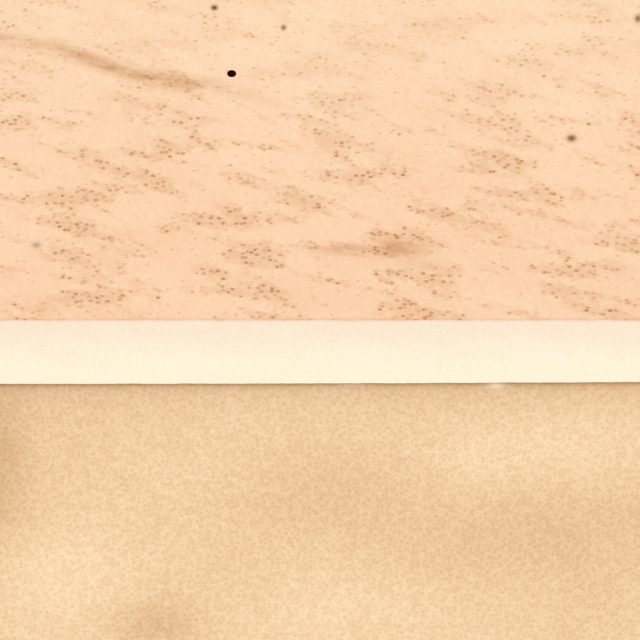
Give the GLSL for this texture, as a three.js fragment shader.

```glsl
// Aged peach paper above a pale cream strip, with grainy tan card below.
varying vec2 vUv;

vec2 hash2(vec2 p) {
  return fract(sin(vec2(dot(p, vec2(127.1, 311.7)), dot(p, vec2(269.5, 183.3)))) * 4375.85);
}

// Cellular noise: x = distance to the nearest point, y = random value of that point
vec2 cells(vec2 p) {
  vec2 home = floor(p);
  vec2 nearest = vec2(9.0, 0.0);
  for (int j = -1; j <= 1; j++) {
    for (int i = -1; i <= 1; i++) {
      vec2 cell = home + vec2(float(i), float(j));
      vec2 h = hash2(cell);
      float d = length(cell + h - p);
      if (d < nearest.x) nearest = vec2(d, fract(h.x * 7.3 + h.y * 3.7));
    }
  }
  return nearest;
}

// Layered sines, each octave turned and bent by the one before; about -1 to 1
float clouds(vec2 p) {
  float sum = 0.0, gain = 0.5;
  for (int i = 0; i < 5; i++) {
    sum += gain * sin(p.x + 1.7 * sin(p.y * 0.8 + sum)) * cos(p.y - sum * 1.3);
    p = mat2(1.5, 1.1, -1.1, 1.5) * p + 2.3;
    gain *= 0.65;
  }
  return sum;
}

// Soft elliptical spot
float spot(vec2 p, vec2 center, vec2 radius) {
  vec2 q = (p - center) / radius;
  return exp(-dot(q, q));
}

// Fine grain, centred on zero
float grain(vec2 p, float scale) {
  vec2 c = cells(p * scale);
  return (c.y - 0.5) * 0.7 + (c.x - 0.45) * 0.8;
}

vec3 peachPaper(vec2 p) {
  vec3 color = mix(vec3(0.99, 0.83, 0.685), vec3(0.995, 0.855, 0.715), smoothstep(0.6, 1.0, p.y));
  color += vec3(0.012, 0.03, 0.035) * grain(p, 190.0);
  color += vec3(0.006, 0.016, 0.02) * clouds(p * vec2(14.0, 30.0));

  // Brown fibre flecks gathered in flat drifts
  float drift = smoothstep(-0.15, 0.65, clouds(p * vec2(24.0, 62.0) + vec2(0.0, p.x * 9.0)));
  drift *= mix(1.0, 0.4, smoothstep(0.72, 0.95, p.y));
  vec2 fleck = cells(p * vec2(105.0, 165.0));
  float flecks = smoothstep(0.65, 0.1, fleck.x) * smoothstep(0.25, 1.0, fleck.y);
  float stain = drift * (0.16 + 0.55 * flecks);
  stain += 0.2 * smoothstep(0.88, 1.0, fleck.y) * smoothstep(0.45, 0.1, fleck.x);

  // Slanting smear at upper left and its faint tail
  float slant = p.y - 0.94 + 0.235 * p.x - 0.006 * sin(p.x * 22.0);
  float patchy = 0.65 + 0.5 * clouds(p * vec2(45.0, 130.0));
  float smear = exp(-pow(slant / 0.011, 2.0)) * smoothstep(0.54, 0.2, p.x);
  stain += smear * patchy * (0.38 + 0.35 * spot(p, vec2(0.19, 0.895), vec2(0.09, 0.05)));

  // Smudges low on the sheet
  float smudge = spot(p, vec2(0.625, 0.612), vec2(0.035, 0.018))
    + 0.7 * spot(p, vec2(0.54, 0.61), vec2(0.05, 0.009))
    + 0.6 * spot(p, vec2(0.675, 0.582), vec2(0.03, 0.008));
  stain += 0.5 * smudge * patchy;
  color = mix(color, vec3(0.74, 0.5, 0.31), clamp(stain, 0.0, 0.75));

  // Ink and rust specks
  float ink = smoothstep(1.25, 0.75, length((p - vec2(0.362, 0.885)) / vec2(0.0068, 0.0052)));
  float rust = 0.8 * spot(p, vec2(0.335, 0.988), vec2(0.005, 0.004))
    + 0.6 * spot(p, vec2(0.443, 0.957), vec2(0.004))
    + 0.7 * spot(p, vec2(0.893, 0.784), vec2(0.007, 0.005))
    + 0.6 * spot(p, vec2(0.997, 0.971), vec2(0.005, 0.006))
    + 0.3 * spot(p, vec2(0.057, 0.617), vec2(0.007, 0.005));
  color = mix(color, vec3(0.34, 0.2, 0.1), min(rust, 0.9));
  return mix(color, vec3(0.12, 0.06, 0.03), ink);
}

vec3 creamStrip(vec2 p) {
  vec3 color = mix(vec3(1.0, 0.955, 0.85), vec3(0.99, 0.91, 0.815), smoothstep(0.425, 0.5, p.y));
  color += vec3(0.006, 0.022, 0.035) * grain(p, 180.0);
  return color + vec3(0.003, 0.01, 0.012) * clouds(p * vec2(20.0, 35.0));
}

vec3 tanCard(vec2 p) {
  vec3 color = vec3(0.95, 0.81, 0.645);
  color += vec3(0.055, 0.07, 0.085) * grain(p, 170.0);
  color += vec3(0.012, 0.015, 0.018) * clouds(p * 11.0);
  // Broad uneven toning
  float tone = 0.7 * spot(p, vec2(0.0, 0.29), vec2(0.045, 0.13))
    + 0.6 * spot(p, vec2(0.24, 0.02), vec2(0.07, 0.04))
    + 0.35 * spot(p, vec2(0.86, 0.17), vec2(0.22, 0.08))
    + 0.3 * spot(p, vec2(0.5, 0.23), vec2(0.13, 0.06))
    - 0.35 * spot(p, vec2(0.1, 0.1), vec2(0.13, 0.08))
    - 0.3 * spot(p, vec2(0.78, 0.3), vec2(0.2, 0.06))
    - 0.25 * spot(p, vec2(0.5, 0.03), vec2(0.2, 0.07));
  return color - vec3(0.1, 0.12, 0.14) * tone;
}

void main() {
  vec2 p = vUv;
  float top = 0.5 + 0.0012 * clouds(vec2(p.x * 70.0, 2.0));
  float bottom = 0.4 + 0.003 * p.x * p.x + 0.0008 * clouds(vec2(p.x * 50.0, 5.0));

  // Shadow cast on the card by the strip
  float below = max(bottom - p.y, 0.0);
  float shade = 0.3 * exp(-below / 0.0035) + 0.1 * exp(-below / 0.025);
  vec3 card = tanCard(p) * (1.0 - shade * vec3(0.8, 1.0, 1.2));

  vec3 color = mix(card, creamStrip(p), smoothstep(-0.0015, 0.0015, p.y - bottom));
  color = mix(color, peachPaper(p), smoothstep(-0.002, 0.002, p.y - top));
  // Rosy seam and a torn pale burr on the lower edge
  color -= vec3(0.03, 0.06, 0.045) * exp(-pow((p.y - top) / 0.0025, 2.0));
  float burr = spot(p, vec2(0.775, 0.397), vec2(0.014, 0.005)) + 0.4 * spot(p, vec2(0.55, 0.398), vec2(0.02, 0.003));
  color = mix(color, vec3(0.98, 0.88, 0.79), 0.8 * burr);
  gl_FragColor = vec4(clamp(color, 0.0, 1.0), 1.0);
}
```
